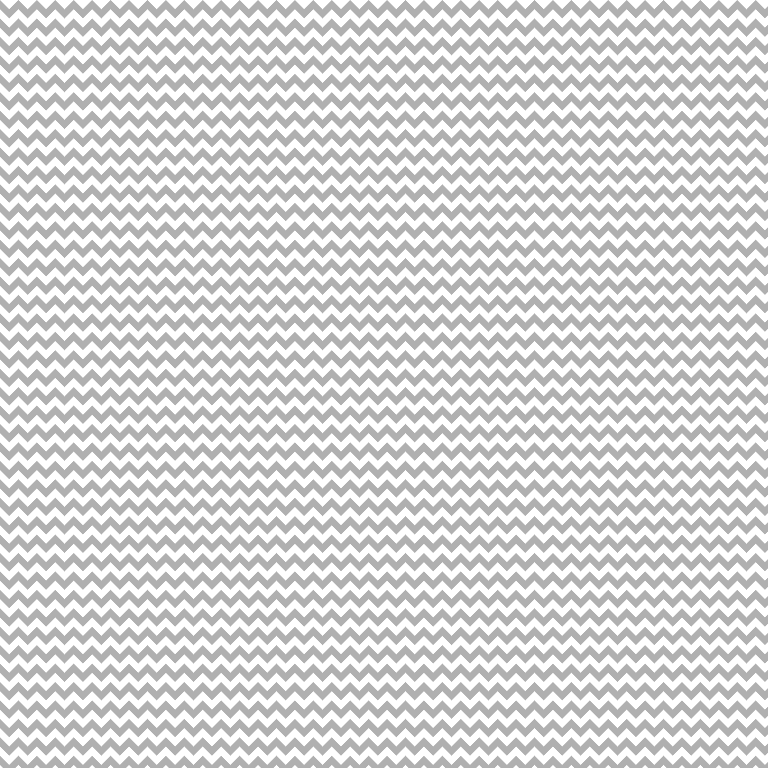
Write a WebGL 1 fragment shader that draws this pattern.

```glsl
precision highp float;
// Fine grey chevron stripes on white: one zigzag per square cell.
// A triangle wave shifts each column vertically, then the shifted height
// is repeated and cut into bands by a signed distance to the band edge.

uniform vec2 u_resolution;

const float CELL = 0.024;        // zigzag period and row spacing, in canvas heights
const float RISE = 0.5;          // peak-to-valley height, in cells
const float BAND = 0.5;          // vertical thickness of a band, in cells
const float EDGE_PIXELS = 0.75;  // width of the smoothed edge
const vec3 PAPER = vec3(1.0);
const vec3 GREY = vec3(0.69);

// Triangle wave: 0 at whole numbers, 1 halfway between them.
float triangleWave(float x) {
    return 1.0 - abs(2.0 * fract(x) - 1.0);
}

// Signed distance to the nearest chevron edge, in cells, negative inside.
float chevronDistance(vec2 p) {
    float height = p.y - RISE * triangleWave(p.x);
    float fromCentre = abs(fract(height - 0.5 * BAND + 0.5) - 0.5);
    float slope = 2.0 * RISE;
    return (fromCentre - 0.5 * BAND) / sqrt(1.0 + slope * slope);
}

void main() {
    // Cells are counted rightward and downward from the top left corner.
    vec2 fromTopLeft = vec2(gl_FragCoord.x, u_resolution.y - gl_FragCoord.y);
    vec2 cell = fromTopLeft / (u_resolution.y * CELL);

    // Edge coverage
    float edge = EDGE_PIXELS / (u_resolution.y * CELL);
    float ink = clamp(0.5 - chevronDistance(cell) / edge, 0.0, 1.0);

    gl_FragColor = vec4(mix(PAPER, GREY, ink), 1.0);
}
```
